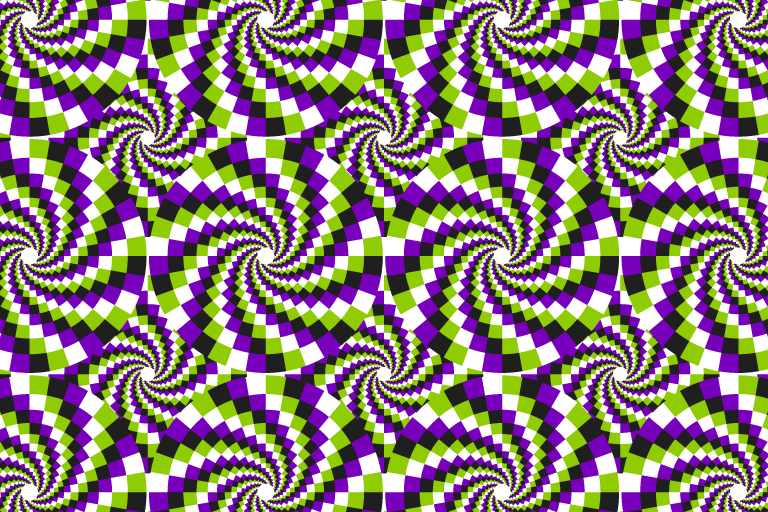
A WebGL 2 fragment shader for this pattern:

```glsl
#version 300 es
precision highp float;
// Tiled spinning discs: spiral bands of four-colour cells, with smaller discs showing through the gaps.

uniform vec2 u_resolution;
out vec4 fragColor;

const float TAU = 6.2831853;
const float TILE_SIZE = 0.4615;            // lattice spacing, in canvas heights
const vec2 TILE_SHIFT = vec2(0.5, 0.0);    // lattice offset from the canvas centre, in tiles
const float FRONT_RADIUS = 0.495;          // in tiles
const float BACK_RADIUS = 0.42;            // in tiles
const float SECTORS = 36.0;                // cells around each disc
const float RINGS = 15.0;                  // cells from rim to hub
const float RING_RATIO = 0.84;             // radius of each ring relative to the one outside it
const int SAMPLES = 4;                     // antialiasing samples per axis

const vec3 BLACK = vec3(0.12, 0.12, 0.12);
const vec3 PURPLE = vec3(0.47, 0.00, 0.74);
const vec3 WHITE = vec3(1.0);
const vec3 GREEN = vec3(0.56, 0.80, 0.01);

// Colour of a disc cell; each ring is turned one cell clockwise from the one outside it.
vec3 discColor(vec2 p, float radius) {
    float ring = floor(log(radius / max(length(p), 1e-5)) / -log(RING_RATIO));
    if (ring >= RINGS) return WHITE;       // plain hub

    float sector = floor(-atan(p.y, p.x) / TAU * SECTORS);
    float hue = mod(sector - ring, 4.0);
    if (hue < 0.5) return BLACK;
    if (hue < 1.5) return PURPLE;
    if (hue < 2.5) return WHITE;
    return GREEN;
}

// Front discs cover the rear discs, which are centred on the tile corners.
vec3 patternColor(vec2 p) {
    vec2 tile = p / TILE_SIZE + TILE_SHIFT;
    vec2 front = fract(tile + 0.5) - 0.5;
    vec2 back = fract(tile) - 0.5;
    if (length(front) < FRONT_RADIUS) return discColor(front, FRONT_RADIUS);
    if (length(back) < BACK_RADIUS) return discColor(back, BACK_RADIUS);
    return WHITE;
}

void main() {
    // Average a regular grid of samples to smooth every cell edge.
    vec3 sum = vec3(0.0);
    for (int y = 0; y < SAMPLES; y++) {
        for (int x = 0; x < SAMPLES; x++) {
            vec2 offset = (vec2(x, y) + 0.5) / float(SAMPLES) - 0.5;
            vec2 p = (gl_FragCoord.xy + offset - 0.5 * u_resolution) / u_resolution.y;
            sum += patternColor(p);
        }
    }
    fragColor = vec4(sum / float(SAMPLES * SAMPLES), 1.0);
}
```
